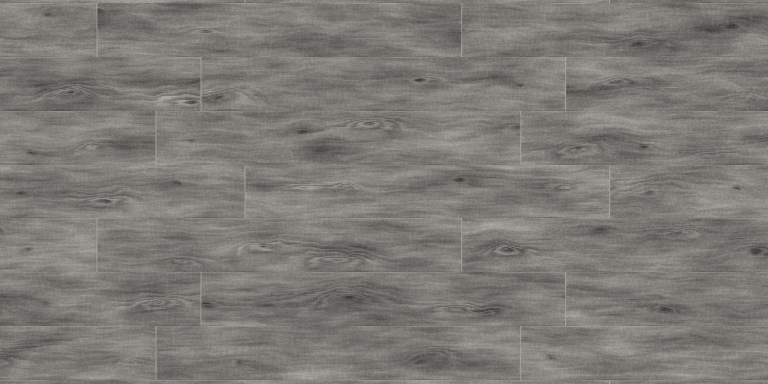
Give the GLSL for this texture, as a WebGL 1 fragment shader.

```glsl
precision highp float;
// Weathered grey wood planks in staggered rows, with knots, grain and thin pale joints.
uniform vec2 u_resolution;

// Lengths are fractions of the canvas height.
const float PLANK_LENGTH = 0.950;
const float PLANK_HEIGHT = 0.1402;
const float TOP_STRIP = 0.008;
const vec3 DARK_WOOD = vec3(0.245, 0.237, 0.228);
const vec3 PALE_WOOD = vec3(0.695, 0.686, 0.662);
const vec3 JOINT_COLOR = vec3(0.70, 0.70, 0.67);

vec2 hash2(vec2 p) {
  return fract(sin(vec2(dot(p, vec2(127.1, 311.7)), dot(p, vec2(269.5, 183.3)))) * 43758.5);
}

// Cellular noise: distance to the nearest scattered point, centred on zero.
float cells(vec2 p) {
  vec2 cell = floor(p);
  float nearest = 4.0;
  for (int y = -1; y <= 1; y++) {
    for (int x = -1; x <= 1; x++) {
      vec2 corner = cell + vec2(float(x), float(y));
      vec2 d = corner + hash2(corner) - p;
      nearest = min(nearest, dot(d, d));
    }
  }
  return sqrt(nearest) - 0.5;
}

float layeredCells(vec2 p) {
  float sum = 0.0;
  float weight = 1.0;
  for (int i = 0; i < 3; i++) {
    sum += weight * cells(p);
    p = p * 2.03 + 17.3;
    weight *= 0.6;
  }
  return sum;
}

// Layered sines for slow bends, about -1 to 1.
float sway(vec2 p) {
  float sum = 0.0;
  float weight = 0.5;
  for (int i = 0; i < 4; i++) {
    sum += weight * sin(p.x + 1.6 * sin(p.y + float(i)));
    p = mat2(0.8, 0.6, -0.6, 0.8) * p * 1.8 + 2.1;
    weight *= 0.6;
  }
  return sum;
}

// The joint position shifts through a cycle of four rows.
float rowShift(float row) {
  float k = mod(row, 4.0);
  return k < 0.5 ? 0.2526 : k < 1.5 ? 0.5234 : k < 2.5 ? 0.4063 : 0.6380;
}

// Knots of one plank: x = lift of the rings, y = dark core, z = surrounding stain.
vec3 knots(vec2 local, vec2 id, float bend) {
  vec3 sum = vec3(0.0);
  for (int i = 0; i < 4; i++) {
    vec2 place = hash2(id * 3.7 + float(i) * 11.3);
    vec2 kind = hash2(id * 5.1 + float(i) * 7.9 + 40.0);
    vec2 center = vec2((float(i) + place.x) * 0.25 * PLANK_LENGTH,
                       mix(0.2, 0.8, place.y) * PLANK_HEIGHT);
    vec2 d = local - center;
    d.y += 0.012 * bend + 0.12 * (kind.x - 0.5) * d.x;
    float size = mix(0.45, 1.6, kind.x * kind.x);
    float ring = length(d / (vec2(0.065, 0.017) * size));
    float core = length(d / vec2(0.011, 0.005));
    sum.x += size * exp(-ring);
    sum.y += step(0.35, kind.y) * exp(-core * core);
    sum.z += exp(-0.3 * ring * ring);
  }
  return sum;
}

// A dark, wandering heartwood band that comes and goes along the plank.
float heartBand(vec2 local, vec2 id, float bend) {
  vec2 kind = hash2(id + 23.0);
  float wander = 0.022 * sin(local.x * 9.0 + 6.28 * kind.x) + 0.012 * bend;
  float d = (local.y - mix(0.3, 0.7, kind.y) * PLANK_HEIGHT + wander) / 0.022;
  float presence = smoothstep(-0.4, 0.7, sway(vec2(local.x * 6.0 + 50.0 * kind.x, kind.y * 9.0)));
  return exp(-d * d) * presence;
}

float woodTone(vec2 local, vec2 id) {
  vec2 g = local + hash2(id) * 37.0;
  float bend = sway(g * vec2(11.0, 20.0));
  vec3 knot = knots(local, id, bend);
  float band = heartBand(local, id, bend);
  vec2 flow = g + vec2(0.0, 0.009 * bend + 0.014 * knot.x);

  // Broad stains, long fibres and sparse dark cracks.
  float stain = sway(flow * vec2(7.0, 24.0) + 5.0);
  float cloud = layeredCells(flow * vec2(5.0, 17.0));
  float fibre = layeredCells(flow * vec2(8.0, 90.0));
  float streak = smoothstep(0.1, 0.5, cells(flow * vec2(4.0, 42.0) + 9.0));
  float crack = smoothstep(0.2, 0.45, cells(flow * vec2(9.0, 125.0) + 31.0));

  // Growth lines bend into closed rings around each knot.
  float height = local.y * 42.0 + 3.2 * knot.x + 0.9 * bend + 0.6 * fibre;
  float lines = sin(6.2832 * height);
  float ringMask = 0.06 + smoothstep(0.12, 0.7, knot.x) + 0.35 * band;
  ringMask *= 0.7 + 0.5 * stain;

  // Fine sawn texture.
  float weave = cells(g * vec2(130.0, 180.0)) + 0.5 * cells(g * vec2(160.0, 35.0));

  float tone = 0.675 + 0.10 * (hash2(id + 8.0).x - 0.5);
  tone += 0.09 * stain + 0.28 * cloud + 0.17 * fibre + 0.14 * weave;
  tone += 0.14 * lines * ringMask;
  tone -= 0.14 * streak + 0.10 * crack * (0.4 + band) + 0.16 * band;
  return tone - 0.32 * knot.y - 0.10 * knot.z;
}

float line(float d, float halfWidth, float pixel) {
  return 1.0 - smoothstep(halfWidth - 0.5 * pixel, halfWidth + 0.5 * pixel, d);
}

void main() {
  float pixel = 1.0 / u_resolution.y;
  vec2 p = gl_FragCoord.xy * pixel;

  // Plank number and position inside it, measured from its upper left.
  float down = (1.0 - p.y - TOP_STRIP) / PLANK_HEIGHT;
  float row = floor(down);
  float along = (p.x - rowShift(row)) / PLANK_LENGTH;
  vec2 id = vec2(floor(along), row);
  vec2 local = vec2(fract(along) * PLANK_LENGTH, fract(down) * PLANK_HEIGHT);
  vec3 color = mix(DARK_WOOD, PALE_WOOD, clamp(woodTone(local, id), 0.0, 1.0));

  // Faint, broken long edges and thin, worn end joints.
  float endGap = min(local.x, PLANK_LENGTH - local.x);
  float wear = smoothstep(-0.5, 0.6, sway(vec2(p.x * 14.0, row * 3.0)));
  float endWear = 0.5 + 0.5 * sway(vec2(p.y * 60.0, id.x + row));
  color *= 1.0 - 0.10 * wear * line(PLANK_HEIGHT - local.y, 0.0030, pixel);
  color = mix(color, JOINT_COLOR, line(local.y, 0.0022, pixel) * mix(0.04, 0.30, wear));
  color = mix(color, JOINT_COLOR, line(endGap, 0.0012, pixel) * mix(0.5, 0.95, endWear));
  gl_FragColor = vec4(color, 1.0);
}
```
